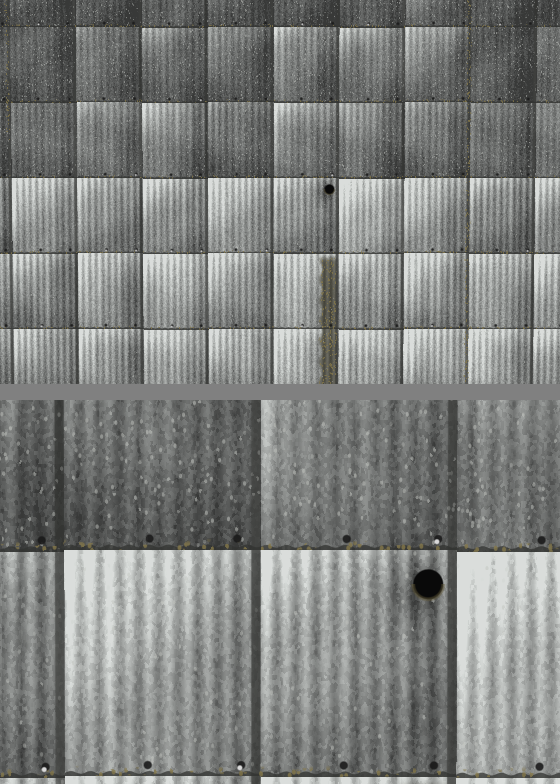
Top, the full canvas; bottom, a detail of the centre.
Give the GLSL for this texture, as a Shadertoy shader.

```glsl
// Weathered wall of corrugated cement sheets: a grid of overlapping panels,
// each with ridges, a pale wash fading from its top left, bolts and seams.
// Cellular noise gives grain and lichen; layered sines give stains and streaks.

#define GRID vec2(8.56, 5.086)     // panels across and down
#define ORIGIN vec2(0.182, 0.360)  // first full panel corner, from top left
#define RIDGES 10.0                // corrugations per panel
#define TAPER 0.018                // slight narrowing toward the bottom
#define SEAM_WIDTH 0.048
#define LAP_WIDTH 0.015
#define BOLT_RADIUS 0.018
#define HOLE vec2(4.853, 2.15)     // vent position in panel units
#define HOLE_RADIUS 0.066
#define GRAIN 0.11

const float TAU = 6.2831853;
const vec3 STONE_TINT = vec3(0.992, 1.01, 0.998);
const vec3 OCHRE = vec3(0.52, 0.47, 0.29);
const vec3 OLIVE = vec3(0.30, 0.295, 0.25);
const vec3 PALE_LICHEN = vec3(0.76, 0.77, 0.75);
const vec3 SHADOW = vec3(0.19, 0.195, 0.185);

float hash(vec2 p) {
    vec3 q = fract(p.xyx * vec3(0.1031, 0.1030, 0.0973));
    q += dot(q, q.yzx + 33.33);
    return fract((q.x + q.y) * q.z);
}

// Nearest feature point: x = distance, y = random value of its cell
vec2 cellular(vec2 p) {
    vec2 cell = floor(p), best = vec2(9.0, 0.0);
    for (int j = -1; j <= 1; j++)
    for (int i = -1; i <= 1; i++) {
        vec2 c = cell + vec2(i, j);
        vec2 point = c + vec2(hash(c + 17.3), hash(c + 71.9));
        float d = length(point - p);
        if (d < best.x) best = vec2(d, hash(c + 5.1));
    }
    return best;
}

// Lichen spots covering a given share of the cells
float flecks(vec2 p, float density) {
    vec2 c = cellular(p);
    return smoothstep(0.55, 0.25, c.x) * smoothstep(1.0 - density, 1.04 - density, c.y);
}

// Vertical run-off marks, slowly bending on the way down
float streaks(vec2 p, float seed) {
    float s = 0.0, f = 5.0;
    for (int i = 0; i < 4; i++) {
        s += sin(p.x * f + seed * 40.0 + 1.3 * sin(p.y * 2.1 + f)) * 0.5;
        f *= 1.9;
    }
    return s;
}

float gauss(float x, float width) { x /= width; return exp(-x * x); }

void mainImage(out vec4 fragColor, in vec2 fragCoord) {
    // Panel coordinates, rows counted from the top
    vec2 uv = fragCoord / iResolution.xy;
    uv.x = 0.487 + (uv.x - 0.487) * (1.0 + TAPER * (0.5 - uv.y));
    vec2 wall = vec2(uv.x, 1.0 - uv.y) * GRID - ORIGIN;
    wall.y += 0.005 * sin(floor(wall.x) * 2.3);
    vec2 panel = floor(wall), p = fract(wall);
    vec2 square = vec2(iResolution.x / iResolution.y * GRID.y / GRID.x, 1.0);
    float px = GRID.y / iResolution.y;
    float rnd = hash(panel + 3.7), rnd2 = hash(panel + 41.2);
    float lower = smoothstep(0.5, 2.2, panel.y);
    float middle = smoothstep(0.0, 2.0, panel.x) * smoothstep(7.0, 6.0, panel.x);

    // Corrugation and the pale wash running down each ridge
    float wave = 0.5 + 0.5 * cos(TAU * (RIDGES * p.x - 0.3));
    float ridgeRnd = hash(vec2(floor(RIDGES * p.x + 0.2), rnd * 90.0 + 7.0));
    float strength = mix(middle * mix(0.35, 0.9, rnd), mix(0.8, 1.0, rnd2), lower);
    float reach = mix(0.22, 0.58, ridgeRnd) * mix(0.75, 1.0, lower);
    float wash = strength * exp(-p.y / reach) * mix(1.15, 0.65, p.x);
    wash += 0.48 * strength * gauss(p.x, 0.18) * (1.0 - p.y);

    float tone = mix(0.375, 0.51, lower) + 0.11 * (rnd - 0.5) + 0.025 * middle;
    tone += mix(0.06, 0.13, lower) * (wave - 0.5) + wash * (0.23 + 0.18 * wave);
    tone += 0.020 * streaks(wall, rnd);
    tone += 0.045 * sin(wall.x * 3.1 + 2.0 * sin(wall.y * 2.3)) * sin(wall.y * 4.3 + wall.x);
    tone -= 0.12 * smoothstep(0.45, 1.0, p.x) + 0.04 * smoothstep(0.5, 1.0, p.y);

    // Grain, and dark pitting held in the grooves
    tone += GRAIN * (cellular(wall * vec2(68.0, 54.0)).y - 0.5);
    tone -= 0.06 * flecks(wall * vec2(44.0, 26.0) + 50.0, 0.25) * (1.0 - wave);

    // Soot beside the vent and the damp strip below it
    vec2 fromHole = (wall - HOLE) * square;
    tone -= 0.20 * gauss(fromHole.x + 0.06, 0.14) * gauss(fromHole.y - 0.03, 0.17);
    float damp = smoothstep(4.69, 4.76, wall.x + 0.02 * sin(wall.y * 23.0))
               * smoothstep(4.99, 4.95, wall.x) * smoothstep(3.0, 3.12, wall.y);
    vec3 color = STONE_TINT * clamp(tone, 0.22, 0.86);
    color = mix(color, OLIVE + 0.10 * (wave - 0.5), 0.8 * damp);

    // Pale lichen, denser on the upper rows
    float pale = flecks(wall * vec2(50.0, 40.0), mix(0.10, 0.04, lower));
    color = mix(color, PALE_LICHEN, 0.5 * pale);

    // Side seam and scalloped lower lap
    float seam = smoothstep(1.0 - SEAM_WIDTH - px, 1.0 - SEAM_WIDTH + px, p.x)
               * smoothstep(1.0, 1.0 - px, p.x);
    float lapEdge = 1.0 - LAP_WIDTH * (0.7 + 0.8 * wave);
    float lap = smoothstep(lapEdge - px, lapEdge + 0.5 * px, p.y);
    color = mix(color, SHADOW + 0.12 * (rnd2 + pale), 0.7 * seam);
    color = mix(color, SHADOW, 0.75 * lap);

    // Ochre lichen on damp parts, some seams and the laps
    float mossy = 0.7 * damp + 0.8 * gauss(wall.x - 6.97, 0.04)
                + 0.9 * gauss(wall.x + 0.05, 0.03) * step(wall.y, 1.5)
                + 0.6 * gauss(p.y - 0.985, 0.025);
    float ochre = flecks(wall * vec2(40.0, 34.0) + 90.0, 0.45 * min(mossy, 1.0));
    color = mix(color, OCHRE, 0.8 * ochre * min(mossy * 2.0, 1.0));

    // Two bolts above each lap, a few with bright caps
    for (int i = 0; i < 2; i++) {
        float boltRnd = hash(panel * 2.0 + vec2(i, 23.0));
        vec2 bolt = vec2(0.43 + 0.46 * float(i) + 0.03 * (boltRnd - 0.5), 0.95);
        vec2 q = (p - bolt) * square;
        float head = smoothstep(BOLT_RADIUS + px, BOLT_RADIUS - px, length(q));
        float cap = smoothstep(px, -px, length(q + vec2(0.006, -0.012)) - 0.6 * BOLT_RADIUS);
        color = mix(color, vec3(0.10), 0.9 * head);
        color = mix(color, vec3(0.85), cap * step(0.78, boltRnd));
    }

    // Vent hole with a faint lit lower rim
    float d = length(fromHole);
    float rim = smoothstep(px, -px, abs(d - HOLE_RADIUS) - 0.008) * step(0.0, fromHole.y);
    color = mix(color, vec3(0.035), smoothstep(px, -px, d - HOLE_RADIUS));
    color = mix(color, OCHRE * 0.7, 0.5 * rim);

    fragColor = vec4(color, 1.0);
}
```
